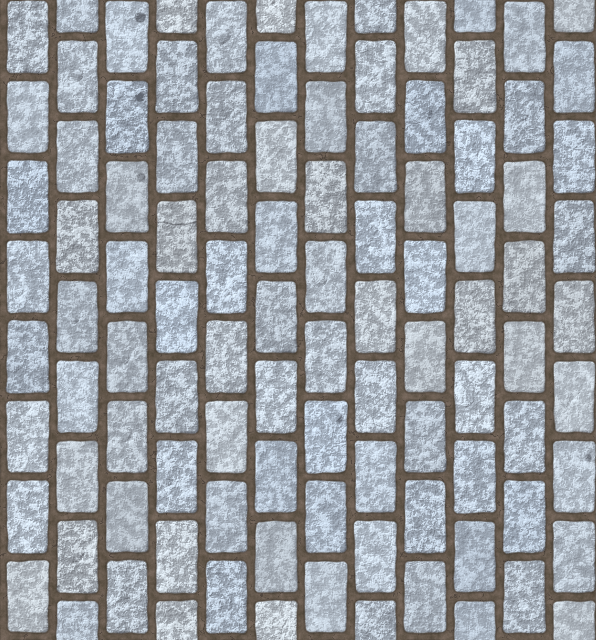
This texture is drawn by a Shadertoy shader. Its source:

```glsl
// Staggered columns of rough blue-grey stone setts bedded in brown earth, tiling seamlessly.

const vec2 GRID = vec2(12.0, 8.0);          // stones across and down
const vec2 CELL = vec2(0.6215, 1.0);        // cell size, in row heights
const vec2 STONE_HALF = vec2(0.256, 0.447);
const vec2 LIGHT_DIR = vec2(-0.6, 0.8);

const vec3 STONE_DARK = vec3(0.54, 0.57, 0.61);
const vec3 STONE_PALE = vec3(0.80, 0.85, 0.90);
const vec3 EARTH_DARK = vec3(0.35, 0.31, 0.26);
const vec3 EARTH_PALE = vec3(0.45, 0.395, 0.35);

vec2 hash2(vec2 p) {
    vec3 q = fract(p.xyx * vec3(0.1031, 0.1030, 0.0973));
    q += dot(q, q.yzx + 33.33);
    return fract((q.xx + q.yz) * q.zy);
}

float cornerValue(vec2 cell, vec2 corner, vec2 f, vec2 period) {
    float angle = 6.2832 * hash2(mod(cell + corner, period)).x;
    return dot(vec2(cos(angle), sin(angle)), f - corner);
}

// Gradient noise that wraps after a whole number of cells.
float gradientNoise(vec2 p, vec2 period) {
    vec2 cell = floor(p), f = p - cell;
    vec2 w = f * f * f * (f * (f * 6.0 - 15.0) + 10.0);
    float low = mix(cornerValue(cell, vec2(0, 0), f, period),
                    cornerValue(cell, vec2(1, 0), f, period), w.x);
    float high = mix(cornerValue(cell, vec2(0, 1), f, period),
                     cornerValue(cell, vec2(1, 1), f, period), w.x);
    return mix(low, high, w.y);
}

float fbm(vec2 p, vec2 period, float gain) {
    float sum = 0.0, amplitude = 0.5;
    for (int i = 0; i < 4; i++) {
        sum += amplitude * gradientNoise(p, period);
        p *= 2.0;
        period *= 2.0;
        amplitude *= gain;
    }
    return sum;
}

float roundBox(vec2 p, vec2 halfSize, float radius) {
    vec2 q = abs(p) - halfSize + radius;
    return length(max(q, 0.0)) + min(max(q.x, q.y), 0.0) - radius;
}

float ridge(float x, float width) {
    return exp(-x * x / (width * width));
}

// Signed distance to a slightly tapered stone with an uneven outline.
float stoneShape(vec2 p, vec2 seed, vec2 trait) {
    vec2 taper = (seed - 0.5) * 0.05;
    vec2 size = STONE_HALF + (trait - 0.5) * 0.012 + taper * p.yx;
    float wobble = gradientNoise(p * 6.0 + seed * 64.0, vec2(64));
    return roundBox(p, size, 0.055) + 0.016 * wobble;
}

float stoneHeight(vec2 p, vec2 seed) {
    return fbm(p * 9.0 + seed * 128.0, vec2(128), 0.75);
}

// Ledges, chips and dark spots, each found on only a few stones.
float stoneWear(vec2 p, vec2 seed, float kind) {
    float bend = gradientNoise(p * 5.0 + seed * 64.0, vec2(64));
    float ledge = p.y - 0.2 + 0.1 * bend;
    float ledgeTone = 0.35 * ridge(ledge - 0.025, 0.025) - 0.95 * ridge(ledge, 0.013);
    float chip = length(p - vec2(-0.16, 0.12)) - 0.23 + 0.09 * bend;
    float facing = smoothstep(-0.1, 0.15, p.x - p.y);
    float chipTone = facing * (0.3 * ridge(chip - 0.02, 0.03)
        - 0.75 * smoothstep(-0.11, 0.0, chip) * smoothstep(0.012, 0.0, chip));
    float spot = length(p - vec2(0.17, 0.24)) - 0.055 + 0.05 * bend;
    float spotTone = -0.85 * smoothstep(0.015, -0.015, spot);
    return ledgeTone * step(kind, 0.08)
         + chipTone * step(0.08, kind) * step(kind, 0.2)
         + spotTone * step(0.93, kind);
}

vec3 stoneColor(vec2 p, float d, vec2 seed, vec2 trait) {
    float h = stoneHeight(p, seed);
    float relief = h - stoneHeight(p + LIGHT_DIR * 0.016, seed);
    float patches = fbm(p * 4.0 + seed.yx * 64.0, vec2(64), 0.5);
    float crust = smoothstep(-0.08, 0.16, h + 0.5 * patches) - 0.4;
    float roughness = mix(0.65, 1.15, trait.y);
    float tone = 0.58 + 0.28 * (seed.x - 0.5);
    tone += roughness * (0.42 * crust + 0.45 * h + 1.0 * relief) + 0.55 * patches;
    tone += stoneWear(p, seed, trait.x);
    // Worn rim, brighter on the side facing the light.
    float rim = smoothstep(-0.035, 0.0, d);
    tone += rim * (0.35 * dot(p / STONE_HALF, LIGHT_DIR) - 0.2);
    vec3 color = mix(STONE_DARK, STONE_PALE, clamp(tone, -0.6, 1.4));
    return color * mix(vec3(0.985, 1.0, 1.02), vec3(1.02, 1.0, 0.975), seed.y);
}

vec3 earthColor(vec2 uv, float d) {
    vec2 period = GRID * vec2(5.0, 8.0);
    float grain = fbm(uv * period, period, 0.7);
    float crackNoise = fbm(uv * period * 0.5, period * 0.5, 0.5);
    float crack = ridge(crackNoise, 0.02) * smoothstep(0.0, 0.2, grain);
    vec3 color = mix(EARTH_DARK, EARTH_PALE, clamp(0.55 + 1.7 * grain, -0.4, 1.3));
    float shadow = mix(0.78, 1.0, smoothstep(0.0, 0.035, d));
    return color * shadow * (1.0 - 0.3 * crack);
}

void mainImage(out vec4 fragColor, in vec2 fragCoord) {
    vec2 uv = fragCoord / iResolution.xy;

    // Every other column is shifted by half a stone.
    vec2 grid = uv * GRID - vec2(0.061, 0.04);
    grid.y += 0.5 * mod(floor(grid.x), 2.0);
    vec2 id = mod(floor(grid), GRID);
    vec2 p = (fract(grid) - 0.5) * CELL;

    vec2 seed = hash2(id + 17.0), trait = hash2(id + 71.0);
    float d = stoneShape(p, seed, trait);
    float pixel = GRID.y / iResolution.y;
    float coverage = smoothstep(pixel, -pixel, d);
    vec3 color = mix(earthColor(uv, d), stoneColor(p, d, seed, trait), coverage);
    fragColor = vec4(color, 1.0);
}
```
